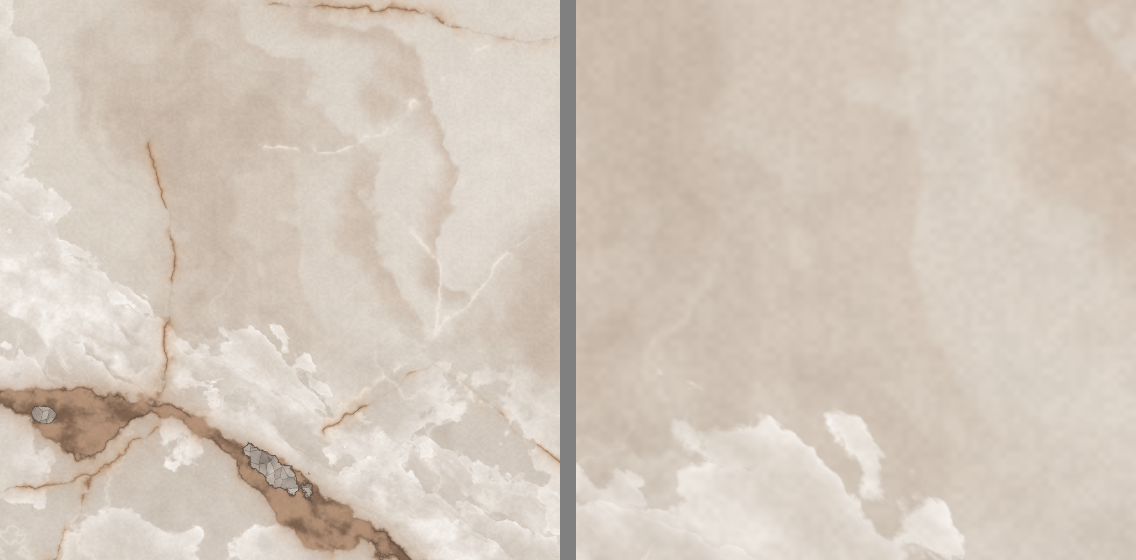
Left: the whole. Right: its middle third, enlarged.
A WebGL 1 fragment shader for this texture:

```glsl
precision highp float;
// Polished onyx slab: beige agate bands, ragged white clouds falling to the right,
// a brown ore seam with crystal pockets, and broken rusty or healed cracks.
// Everything is layered from warped value noise and distances to curves.
uniform vec2 u_resolution;

float hash(vec2 p) { return fract(sin(dot(p, vec2(127.1, 311.7))) * 43758.5453); }

float noise(vec2 p) {
  vec2 i = floor(p), f = fract(p);
  f = f * f * (3.0 - 2.0 * f);
  return mix(mix(hash(i), hash(i + vec2(1, 0)), f.x),
             mix(hash(i + vec2(0, 1)), hash(i + 1.0), f.x), f.y);
}

// x: smooth fractal noise, y: rounded lobes with creases; both near zero mean
vec2 layers(vec2 p) {
  vec2 sum = vec2(-0.5, -0.4);
  float amp = 0.5;
  for (int i = 0; i < 6; i++) {
    float n = noise(p);
    sum += amp * vec2(n, abs(2.0 * n - 1.0));
    p = mat2(1.6, 1.2, -1.2, 1.6) * p + 3.7;
    amp *= 0.52;
  }
  return sum;
}

// Crisp at the outer edge, fading with depth
float puff(float depth, float fade) {
  return smoothstep(-0.004, 0.008, depth) * exp(-max(depth, 0.0) / fade);
}

float segment(vec2 p, vec2 a, vec2 b) {
  b -= a;
  return length(p - a - b * clamp(dot(p - a, b) / dot(b, b), 0.0, 1.0));
}

float crack(vec2 p, vec2 a, vec2 b, vec2 c) { return min(segment(p, a, b), segment(p, b, c)); }

// Angular crystals: x is the gap to the nearest border, y a random shade
vec2 crystals(vec2 p) {
  float near = 8.0, next = 8.0, shade = 0.0;
  for (int k = 0; k < 9; k++) {
    vec2 c = floor(p) + vec2(mod(float(k), 3.0), floor(float(k) / 3.0)) - 1.0;
    float d = length(c + vec2(hash(c), hash(c + 19.0)) - p);
    next = min(next, max(d, near));
    if (d < near) shade = hash(c + 41.0);
    near = min(near, d);
  }
  return vec2(next - near, shade);
}

void main() {
  vec2 p = gl_FragCoord.xy / u_resolution;
  vec2 warp = vec2(layers(p * 4.0).x, layers(p * 4.0 + 17.0).x);
  float fine = layers(p * 34.0).x, patchy = layers(p * 13.0 + 31.0).x;
  float low = 1.0 - smoothstep(0.26, 0.46, p.y + 0.3 * warp.x);

  // Translucent ground with a pale pool on the right
  float tone = layers(p * 2.5 + warp * 1.6 + 3.0).x;
  vec3 col = mix(vec3(0.775, 0.71, 0.65), vec3(0.853, 0.815, 0.77), smoothstep(-0.3, 0.0, tone));
  vec2 pool = (p - vec2(0.88, 0.74)) * 4.0 + warp;
  col = mix(col, vec3(0.89, 0.862, 0.83), 0.8 * exp(-dot(pool, pool)));
  col = mix(col, vec3(0.80, 0.76, 0.72), 0.5 * low);

  // Tan agate bands with one sharper side
  float across = p.x + 0.55 * p.y + 0.4 * warp.x + 0.25 * warp.y, bands = 0.0;
  for (int i = 0; i < 3; i++) {
    float d = across - 0.88 - 0.155 * float(i);
    bands += smoothstep(-0.08, 0.0, d) * (1.0 - smoothstep(0.0, 0.02, d));
  }
  col = mix(col, vec3(0.765, 0.68, 0.61), 0.55 * bands * smoothstep(0.34, 0.5, p.y) * smoothstep(-0.25, 0.1, tone));

  // Cloud sheets and threads along the fall, the left side and the low corners
  float ridge = 0.285 + 0.2 * p.x - 0.8 * p.x * p.x;
  float fall = p.y + 0.55 * p.x - 0.63 + 0.12 * warp.y, cloud = 0.0, shadow = 0.0;
  for (int i = 0; i < 5; i++) {
    float f = float(i);
    float depth = 0.17 * layers(vec2(p.x * 6.0, fall * 10.0) + f * 7.0).y + 0.06 * fine - fall - 0.068 * f;
    cloud = max(cloud, puff(depth, 0.04));
    shadow = max(shadow, exp(-abs(depth) / 0.025));
  }
  float strand = layers(vec2(p.x * 5.0, fall * 19.0) + warp * 2.0).x;
  float sheet = 1.0 - smoothstep(-0.08, 0.0, fall);
  cloud = max(cloud, sheet * (0.8 * smoothstep(0.0, 0.16, strand) + 0.5 * exp(-abs(strand + 0.05) / 0.012)));
  cloud *= smoothstep(-0.04, 0.02, p.y - ridge);
  float side = 0.07 + 0.025 * sin(p.y * 24.0) + 0.14 * layers(p * 8.0 + 50.0).y + 0.06 * fine - p.x;
  cloud = max(cloud, 0.75 * puff(side, 0.06) * smoothstep(0.46, 0.58, p.y));
  vec2 drift = layers(p * 6.0 + 9.0);
  cloud = max(cloud, 0.9 * low * puff(0.25 * drift.x + 0.06 * drift.y + 0.05 * fine, 0.045));
  col = mix(col, vec3(0.775, 0.715, 0.66), 0.4 * shadow * sheet);
  col = mix(col, vec3(0.948, 0.93, 0.91), clamp(cloud * (0.85 + 1.6 * fine), 0.0, 1.0));

  // Pale healed cracks, blurred and broken
  vec2 q = p + 0.1 * warp + 0.022 * vec2(fine, -fine);
  float pale = crack(q, vec2(0.98, 0.59), vec2(0.79, 0.43), vec2(0.58, 0.24));
  pale = min(pale, crack(q, vec2(0.72, 0.62), vec2(0.8, 0.56), vec2(0.79, 0.43)));
  pale = min(pale, crack(q, vec2(0.46, 0.7), vec2(0.62, 0.73), vec2(0.86, 0.92)));
  float net = abs(layers(p * 4.5 + 70.0).x);
  float healed = exp(-pale / 0.004) * smoothstep(-0.2, 0.15, patchy + fine) + 0.6 * low * exp(-net / 0.01);
  col = mix(col, vec3(0.93, 0.9, 0.865), min(healed, 0.9));

  // Rusty cracks, stained only in patches
  float rust = crack(q, vec2(0.5, 1.0), vec2(0.7, 0.985), vec2(0.88, 0.935));
  rust = min(rust, crack(q, vec2(0.88, 0.935), vec2(1.1, 0.945), vec2(1.2, 0.9)));
  rust = min(rust, crack(q, vec2(0.285, 0.74), vec2(0.305, 0.52), vec2(0.28, 0.31)));
  rust = min(rust, crack(q, vec2(0.59, 0.24), vec2(0.77, 0.36), vec2(1.1, 0.1)));
  rust = min(rust, crack(q, vec2(0.28, 0.26), vec2(0.15, 0.175), vec2(-0.1, 0.1)));
  rust = min(rust, crack(q, vec2(0.15, 0.175), vec2(0.11, 0.09), vec2(0.02, -0.05)));
  float stain = smoothstep(-0.12, 0.14, patchy + 0.7 * fine);
  col = mix(col, vec3(0.79, 0.66, 0.54), exp(-rust / 0.012) * (0.1 + 0.7 * stain));
  col = mix(col, vec3(0.57, 0.42, 0.31), exp(-rust / 0.002) * (0.1 + 0.8 * stain));

  // Brown ore seam swelling into two lenses, with a ragged pale crust
  vec2 lens = (p.xx - vec2(0.14, 0.54)) / vec2(0.085, 0.11);
  float rise = p.y - ridge + 0.08 * warp.x;
  float thick = 0.013 + 0.11 * exp(-lens.x * lens.x) + 0.115 * exp(-lens.y * lens.y);
  float inside = min(-rise, rise + thick) + 0.05 * fine + 0.03 * patchy;
  col = mix(col, vec3(0.755, 0.65, 0.56), 0.85 * exp(min(inside, 0.0) / 0.016));
  float ore = layers(vec2(p.x * 14.0, rise * 34.0) + warp * 6.0).x + 1.2 * fine;
  vec3 brown = mix(vec3(0.5, 0.395, 0.32), vec3(0.69, 0.56, 0.46), smoothstep(-0.3, 0.25, ore));
  col = mix(col, brown, smoothstep(-0.003, 0.006, inside));
  col = mix(col, vec3(0.35, 0.28, 0.23), 0.7 * exp(-abs(inside - 0.006) / 0.002) * smoothstep(0.0, 0.12, patchy));

  // Grey crystal pockets
  vec2 gem = crystals(p * 62.0 + 5.0 * warp);
  vec3 stone = mix(vec3(0.6, 0.55, 0.51), vec3(0.79, 0.75, 0.71), gem.y) + 0.25 * fine;
  stone *= mix(0.8, 1.0, smoothstep(0.0, 0.14, gem.x));
  for (int i = 0; i < 2; i++) {
    vec2 k = mat2(0.8, 0.6, -0.6, 0.8) * (p - mix(vec2(0.5, 0.152), vec2(0.08, 0.258), float(i)));
    float r = length(k / mix(vec2(0.06, 0.024), vec2(0.018, 0.015), float(i))) + 1.6 * fine;
    col = mix(col, mix(stone, vec3(0.4, 0.33, 0.28), smoothstep(0.9, 1.0, r)), 1.0 - smoothstep(1.0, 1.12, r));
  }

  col += 0.03 * (noise(p * 240.0) - 0.5) + 0.045 * fine; // mineral grain
  gl_FragColor = vec4(clamp(col, 0.0, 1.0), 1.0);
}
```
